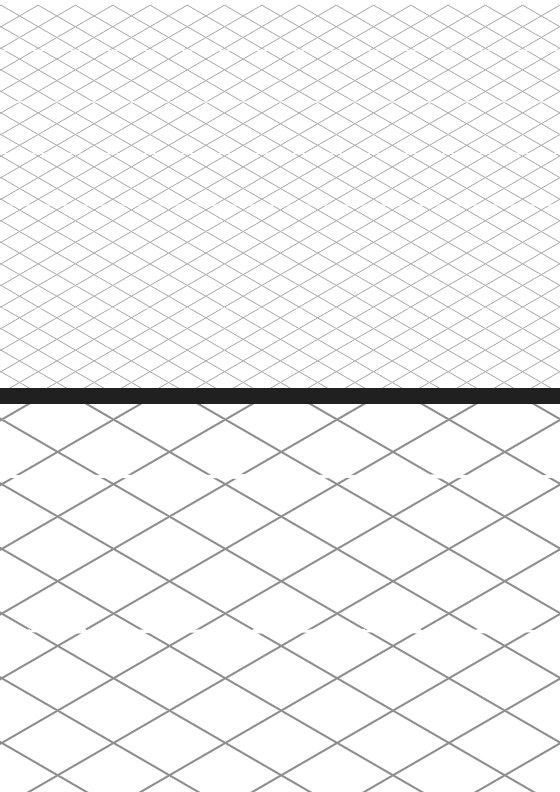
Top: the whole. Bottom: its middle third, enlarged.
Give the GLSL for this pattern, as a WebGL 1 fragment shader.

```glsl
precision highp float;

uniform vec2 u_resolution;

float hash(vec2 cell) {
  vec3 q = fract(vec3(cell.xyx) * 0.1031);
  q += dot(q, q.yzx + 33.33);
  return fract((q.x + q.y) * q.z);
}

// Share of one pixel covered by a band, from the signed distance to its centre.
float bandCoverage(float dist, float halfWidth, float pixel) {
  return clamp((dist + halfWidth) / pixel + 0.5, 0.0, 1.0)
       - clamp((dist - halfWidth) / pixel + 0.5, 0.0, 1.0);
}

// Signed distance to the nearest whole number.
vec2 toNearestLine(vec2 t) {
  return fract(t + 0.5) - 0.5;
}

// Thin horizontal breaks that cut the lines unevenly.
float seamCoverage(vec2 p, float column, float pixel) {
  float row = floor((p.y - 0.0899) / 0.0921 + 0.5);
  float offset = p.y - 0.0899 - row * 0.0921;
  float wear = hash(vec2(column, row + 7.0));
  float strength = step(-0.5, row) * step(row, 3.5);
  strength += 0.5 * step(4.5, row) * step(row, 5.5);
  return strength * bandCoverage(offset, mix(0.0006, 0.0014, wear), pixel);
}

void main() {
  // Width of the canvas is one unit; y runs down from the top edge.
  float pixel = 1.0 / u_resolution.x;
  vec2 p = vec2(gl_FragCoord.x, u_resolution.y - gl_FragCoord.y) * pixel;

  // Two families of slanted lines, about fifteen rhombi across.
  vec2 cell = (p - vec2(0.0017, 0.0092)) / vec2(0.06654, 0.0385);
  vec2 slanted = vec2(cell.x + cell.y, cell.x - cell.y);
  vec2 dist = toNearestLine(slanted) * 0.06654 * 0.5;
  float rising = bandCoverage(dist.x, 0.00062, pixel);
  float falling = bandCoverage(dist.y, 0.00062, pixel);
  float ink = max(rising, falling);

  // Blank margin above the first row of corners.
  ink *= clamp((p.y - 0.0086) / pixel + 0.5, 0.0, 1.0);
  ink *= 1.0 - seamCoverage(p, floor(cell.x * 4.0), pixel);

  gl_FragColor = vec4(mix(vec3(1.0), vec3(0.55, 0.555, 0.55), ink), 1.0);
}
```
